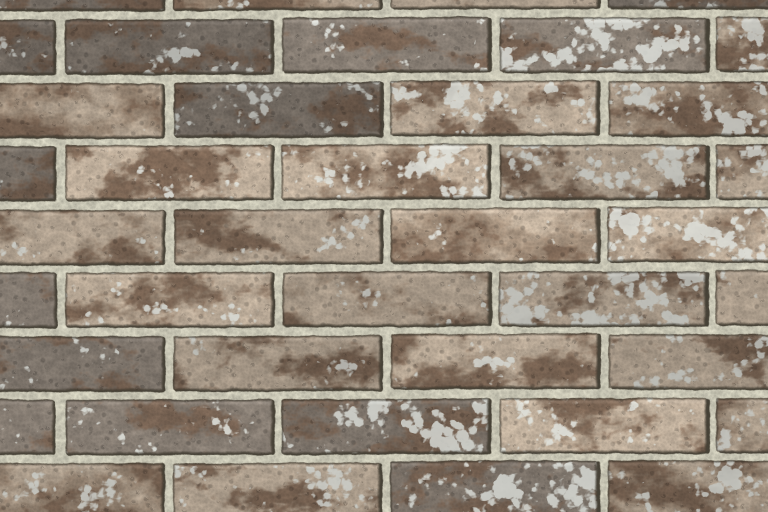
This texture is drawn by a WebGL 1 fragment shader. Its source:

```glsl
precision highp float;
uniform vec2 u_resolution;

const vec2 PITCH = vec2(0.424, 0.1238);      // brick plus joint, in canvas heights
const vec2 JOINT = vec2(0.020, 0.018);
const vec2 WALL_ORIGIN = vec2(0.117, 0.107);

const vec3 CHALK = vec3(0.82, 0.83, 0.81);
const vec3 MORTAR = vec3(0.80, 0.79, 0.72);
const vec3 PALE_CLAY = vec3(0.70, 0.64, 0.57);
const vec3 CLAY = vec3(0.59, 0.52, 0.45);
const vec3 GREY_CLAY = vec3(0.45, 0.42, 0.39);
const vec3 BURNT_CLAY = vec3(0.42, 0.34, 0.28);
const vec3 SHADOW = vec3(0.22, 0.20, 0.16);

float hash(vec2 p) {
  return fract(sin(dot(p, vec2(127.1, 311.7))) * 4375.85);
}

// Distance to the nearest scattered point
float cellular(vec2 p) {
  vec2 base = floor(p);
  float nearest = 2.0;
  for (int j = -1; j <= 1; j++) {
    for (int i = -1; i <= 1; i++) {
      vec2 cell = base + vec2(float(i), float(j));
      vec2 site = cell + vec2(hash(cell), hash(cell + 37.3));
      nearest = min(nearest, distance(p, site));
    }
  }
  return nearest;
}

// Warped, rotated sines, centred on 0.5
float layeredSines(vec2 p) {
  float sum = 0.0;
  float weight = 0.5;
  for (int i = 0; i < 5; i++) {
    sum += weight * sin(p.x + 1.7 * sin(0.8 * p.y)) * sin(p.y + 1.3 * sin(0.7 * p.x));
    p = mat2(1.6, 1.2, -1.2, 1.6) * p + 3.1;
    weight *= 0.6;
  }
  return 0.5 + 0.6 * sum;
}

float roundedBox(vec2 p, vec2 halfSize, float radius) {
  vec2 q = abs(p) - halfSize + radius;
  return length(max(q, 0.0)) + min(max(q.x, q.y), 0.0) - radius;
}

// Fired clay with burnt blotches, pits and grain
vec3 clayColor(vec2 p, vec2 id) {
  vec2 seed = 9.0 * vec2(hash(id), hash(id + 5.7));
  float broad = layeredSines(p * vec2(13.0, 20.0) + seed);
  float fine = layeredSines(p * vec2(75.0, 95.0) + seed);
  float greyness = smoothstep(0.68, 0.82, hash(id + 11.3));
  vec3 color = mix(CLAY, PALE_CLAY, smoothstep(0.38, 0.68, broad + 0.35 * (hash(id + 2.9) - 0.4)));
  color = mix(color, GREY_CLAY, greyness * 0.85);
  float burn = smoothstep(0.50, 0.78, 1.0 - broad + 0.25 * (fine - 0.5));
  color = mix(color, BURNT_CLAY, 0.85 * burn);
  float pits = 1.0 - smoothstep(0.10, 0.28, cellular(p * 42.0 + seed));
  color *= 1.0 - 0.18 * pits * smoothstep(0.45, 0.55, fine);
  return color * (0.86 + 0.20 * fine + 0.10 * cellular(p * 150.0));
}

// Salt bloom, heavier towards the right of the wall
float chalkMask(vec2 p, vec2 id) {
  float amount = hash(id + 23.1) * (0.45 + 0.55 * smoothstep(0.3, 1.1, p.x));
  float field = 0.65 * layeredSines(p * vec2(24.0, 28.0) + 7.0 * hash(id + 3.3))
              + 0.35 * (1.0 - cellular(p * 48.0));
  float threshold = mix(0.78, 0.53, amount);
  return smoothstep(threshold, threshold + 0.12, field);
}

vec3 mortarColor(vec2 p) {
  float grit = layeredSines(p * 110.0);
  return MORTAR * (0.84 + 0.18 * grit + 0.12 * cellular(p * 130.0));
}

void main() {
  float pixel = 1.0 / u_resolution.y;
  vec2 p = gl_FragCoord.xy * pixel;

  // Running bond: alternate courses shift by half a brick
  vec2 grid = (p - WALL_ORIGIN) / PITCH;
  grid.y += 0.015 * sin(p.x * 3.0 + 1.0);
  float course = floor(grid.y);
  grid.x -= 0.5 * mod(course, 2.0);
  vec2 id = vec2(floor(grid.x), course);
  vec2 local = (fract(grid) - 0.5) * PITCH;
  local += 0.003 * (vec2(hash(id + 8.1), hash(id + 4.4)) - 0.5);

  // Brick outline with chipped edges
  vec2 halfSize = 0.5 * (PITCH - JOINT);
  float chips = 0.0035 * (layeredSines(p * 60.0) - 0.5);
  float edge = roundedBox(local, halfSize, 0.004) + chips;
  float brick = 1.0 - smoothstep(-pixel, pixel, edge);

  // Joint and the shadow thrown down and to the right
  float reach = 0.002 + 0.003 * p.x;
  float shadeEdge = roundedBox(local - vec2(reach, -0.002), halfSize, 0.004) + chips;
  float shade = 1.0 - smoothstep(-0.001, 0.0025, shadeEdge);
  vec3 joint = mix(mortarColor(p), SHADOW, 0.9 * shade);

  // Brick face, bloom and darkened rim
  vec3 face = mix(clayColor(p, id), CHALK, 0.85 * chalkMask(p, id));
  face *= 0.90 + 0.2 * hash(id + 15.7);
  float rim = smoothstep(-0.006, 0.0, edge);
  face = mix(face, SHADOW, 0.65 * rim);
  float topLight = 1.0 - smoothstep(0.0, 0.006, abs(local.y - halfSize.y + 0.007));
  face += 0.05 * topLight;

  gl_FragColor = vec4(mix(joint, face, brick), 1.0);
}
```
